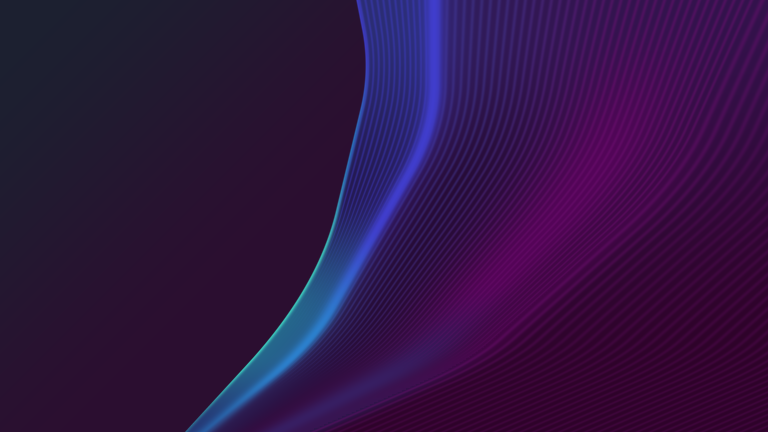
A Shadertoy shader for this background:

```glsl
// A folded sheet of fine luminous threads on a dark diagonal gradient.
// Three smoothly joined curves x(y) mark the sheet's edge and folds; threads
// are contours of a phase spread between them, and glows follow the folds.

const vec3 NIGHT_BLUE   = vec3(0.110, 0.125, 0.190);
const vec3 NIGHT_PLUM   = vec3(0.170, 0.055, 0.190);
const vec3 SHEET_PLUM   = vec3(0.195, 0.010, 0.175);
const vec3 SHEET_VIOLET = vec3(0.215, 0.075, 0.320);
const vec3 VALLEY       = vec3(0.150, 0.045, 0.220);
const vec3 INDIGO       = vec3(0.180, 0.190, 0.490);
const vec3 BLUE         = vec3(0.250, 0.240, 0.800);
const vec3 SKY          = vec3(0.170, 0.500, 0.800);
const vec3 TEAL         = vec3(0.150, 0.460, 0.560);
const vec3 MINT         = vec3(0.250, 0.850, 0.770);
const vec3 MAGENTA      = vec3(0.390, 0.010, 0.400);
const vec3 THREAD_PINK  = vec3(0.440, 0.060, 0.450);
const vec3 THREAD_BLUE  = vec3(0.270, 0.230, 0.600);

const float STRIP_THREADS  = 13.0;   // between the edge and the blue fold
const float SHEET_THREADS  = 37.0;   // between the blue and far folds
const float OUTER_SPACING  = 0.030;  // beyond the far fold
const float RIDGE_WIDTH    = 0.019;
const float EDGE_WIDTH     = 0.007;
const float BAND_CENTER    = 0.70;   // bright band, as a share of the sheet
const float BAND_WIDTH     = 0.19;
const float TAU = 6.2831853;

// Minimum with a rounded joint of size k
float softMin(float a, float b, float k) {
    float h = max(k - abs(a - b), 0.0) / k;
    return min(a, b) - h * h * k * 0.25;
}

float bell(float d, float width) {
    d /= width;
    return exp(-d * d);
}

// Fold curves, each joined from straight runs
float edgeCurve(float y) {
    float x = softMin(0.428 + 0.92 * y, 0.655 + 0.24 * y, 0.12);
    return softMin(x, 1.02 - 0.195 * y, 0.04);
}

float blueFold(float y) {
    float x = softMin(0.475 + 1.2 * y, 0.605 + 0.57 * y, 0.05);
    return softMin(x, 1.005, 0.06);
}

float farFold(float y) {
    float x = softMin(0.71 + 2.3 * y, 0.90 + 1.13 * y, 0.06);
    return softMin(x, 1.29 + 0.46 * y, 0.08);
}

void mainImage(out vec4 fragColor, in vec2 fragCoord) {
    vec2 p = fragCoord / iResolution.y;
    float pixel = 1.0 / iResolution.y;
    float x = p.x, y = p.y;

    float edge = edgeCurve(y), fold = blueFold(y), far = farFold(y);
    float strip = (x - edge) / (fold - edge);
    float sheet = (x - fold) / (far - fold);
    float inStrip = smoothstep(1.15, 0.9, strip);
    float low = smoothstep(0.55, 0.25, y);
    float high = smoothstep(0.55, 0.95, y);
    float foot = smoothstep(0.0, 0.18, y);

    // Backdrop
    float diagonal = 0.6 * (x + 1.0 - y);
    vec3 backdrop = mix(NIGHT_BLUE, NIGHT_PLUM, smoothstep(0.05, 0.75, diagonal));

    // Sheet body: violet above, plum below, with a dark valley by the fold
    vec3 color = mix(SHEET_PLUM, SHEET_VIOLET, smoothstep(0.1, 1.0, y + 0.25 * (1.5 - x)));
    color = mix(color, VALLEY, 0.8 * bell(sheet - 0.22, 0.25) * (1.0 - high));
    color = mix(color, INDIGO, 0.55 * high * exp(-3.5 * max(sheet, 0.0)));

    // Broad band, blue at the foot, magenta at mid height, dim at the top
    float band = bell(sheet - BAND_CENTER, BAND_WIDTH);
    float bandHeight = smoothstep(0.12, 0.35, y) * smoothstep(1.0, 0.6, y);
    color = mix(color, MAGENTA, 0.8 * band * bandHeight);
    color = mix(color, INDIGO, 0.7 * band * smoothstep(0.36, 0.1, y));

    // Far fold
    float crease = bell(x - far, 0.05) * smoothstep(0.85, 0.4, y);
    color = mix(color, mix(INDIGO, MAGENTA, smoothstep(0.03, 0.22, y)), 0.4 * crease);

    // Strip between the edge and the blue fold
    vec3 stripColor = mix(VALLEY + vec3(0.0, 0.06, 0.12), INDIGO, high);
    stripColor = mix(stripColor, TEAL, low * mix(0.6, 0.9, 1.0 - clamp(strip, 0.0, 1.0)));
    stripColor = mix(INDIGO * 0.8, stripColor, foot);
    color = mix(color, stripColor, inStrip);

    // Threads, faded to an even tone where they are too fine to draw
    float phase = STRIP_THREADS * clamp(strip, 0.0, 1.0)
                + SHEET_THREADS * clamp(sheet, 0.0, 1.0)
                + max(x - far, 0.0) / OUTER_SPACING;
    float wave = 0.5 - 0.5 * cos(TAU * phase);
    float thread = mix(0.375, wave * wave, smoothstep(0.6, 0.25, fwidth(phase)));
    vec3 threadColor = mix(THREAD_BLUE, THREAD_PINK, smoothstep(0.15, 0.65, sheet));
    threadColor = mix(threadColor, mix(BLUE, SKY, low), inStrip);
    float strength = mix(0.42, 0.22, smoothstep(0.9, 1.4, sheet));
    color = mix(color * 0.93, threadColor, strength * thread);

    // Blue fold glow
    vec3 ridgeColor = mix(BLUE, SKY, smoothstep(0.5, 0.22, y));
    float ridge = bell(x - fold, RIDGE_WIDTH) + 0.25 * bell(x - fold, 0.06);
    color = mix(color, ridgeColor, min(0.8 * ridge, 1.0) * mix(0.55, 1.0, foot));

    // Lit rim, clipped to the sheet
    vec3 rimColor = mix(SKY, MINT, smoothstep(0.65, 0.4, y));
    rimColor = mix(rimColor, BLUE, smoothstep(0.65, 0.9, y));
    color = mix(color, rimColor, bell(x - edge, EDGE_WIDTH) * mix(0.3, 0.9, foot));
    color = mix(backdrop, color, smoothstep(-1.0, 1.0, (x - edge) / pixel));

    fragColor = vec4(color, 1.0);
}
```
